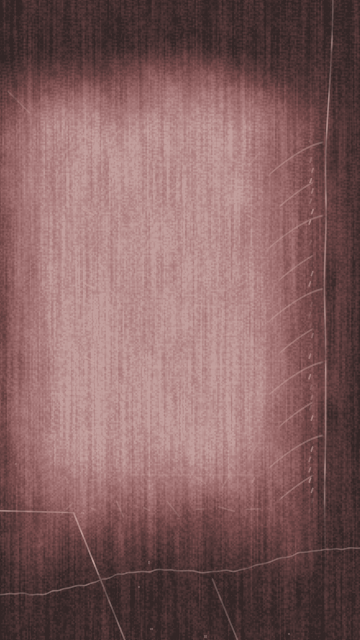
Give the GLSL for this texture, as a Shadertoy shader.

```glsl
// Aged rose metal plate: brushed grain, soft glow, dark borders and fine scratches.
#define ASPECT 0.5625
#define STREAK 0.20
#define GRAIN 0.19
#define MOTTLE 0.13
#define LINE_WIDTH 0.0007
#define ARC_STEP 0.1145
#define SCRATCH_TINT vec3(0.80, 0.66, 0.64)

float hash(vec2 p) {
    return fract(sin(dot(p, vec2(127.1, 311.7))) * 43758.5453);
}

float noise(vec2 p) {
    vec2 i = floor(p), f = fract(p);
    f = f * f * (3.0 - 2.0 * f);
    return mix(mix(hash(i), hash(i + vec2(1, 0)), f.x),
               mix(hash(i + vec2(0, 1)), hash(i + vec2(1, 1)), f.x), f.y);
}

float fbm(vec2 p) {
    float sum = 0.0, amp = 0.5;
    for (int i = 0; i < 4; i++) {
        sum += amp * noise(p);
        p = p * 2.03 + 17.0;
        amp *= 0.5;
    }
    return sum;
}

float stroke(float d) {
    return 1.0 - smoothstep(LINE_WIDTH * 0.4, LINE_WIDTH + 1.0 / iResolution.y, abs(d));
}

float segment(vec2 p, vec2 a, vec2 b) {
    vec2 pa = p - a, ba = b - a;
    return stroke(length(pa - ba * clamp(dot(pa, ba) / dot(ba, ba), 0.0, 1.0)));
}

float band(float x, float lo, float hi, float soft) {
    return smoothstep(lo - soft, lo + soft, x) * (1.0 - smoothstep(hi - soft, hi + soft, x));
}

// Six-stop ramp from burnt brown to pale rose
vec3 roseRamp(float t) {
    vec3 stops[6] = vec3[6](vec3(0.20, 0.15, 0.15), vec3(0.33, 0.22, 0.22), vec3(0.46, 0.29, 0.29),
                            vec3(0.58, 0.39, 0.39), vec3(0.67, 0.49, 0.49), vec3(0.76, 0.62, 0.61));
    vec3 c = stops[0];
    for (int i = 1; i < 6; i++) c = mix(c, stops[i], clamp(t * 5.0 - float(i - 1), 0.0, 1.0));
    return c;
}

// Broad light field with uneven borders
float glow(vec2 uv, vec2 p) {
    vec2 w = uv + 0.10 * (vec2(fbm(p * 7.0), fbm(p * 7.0 + 40.0)) - 0.47);
    float across = smoothstep(-0.22, 0.22, w.x) * (1.0 - smoothstep(0.60, 1.05, w.x));
    float along = smoothstep(0.06, 0.32, w.y) * (1.0 - smoothstep(0.79, 0.95, w.y));
    float t = 0.07 + 0.86 * across * along;
    t += 0.08 * exp(-dot(p - vec2(0.37, 0.694), p - vec2(0.37, 0.694)) * 2200.0);
    return t - 0.12 * (1.0 - smoothstep(0.0, 0.05, uv.x)) * noise(vec2(3.0, p.y * 45.0));
}

float brushed(vec2 p) {
    float fine = noise(vec2(p.x * 420.0, p.y * 14.0)) - 0.5;
    float wide = noise(vec2(p.x * 150.0, p.y * 5.0) + 9.0) - 0.5;
    float grain = noise(p * 390.0) - 0.5;
    float mottle = fbm(p * vec2(38.0, 26.0)) - 0.47;
    return STREAK * (fine * 0.8 + wide * 0.5) + GRAIN * grain + MOTTLE * mottle;
}

// Repeated arcs, dashes and flecks
float repeatedMarks(vec2 p) {
    float m = 0.0;
    for (int i = 0; i < 5; i++) {
        float top = 0.778 - float(i) * ARC_STEP;
        for (int j = 0; j < 2; j++) {
            float k = clamp((p.x - 0.417 - 0.016 * float(j)) / 0.091, 0.0, 1.0);
            float curve = top - 0.05 * float(j) - 0.054 * pow(1.0 - k, 1.5);
            float span = band(k, 0.04, 0.96 - 0.35 * float(j), 0.03);
            m = max(m, 0.38 * span * stroke((p.y - curve) * 0.85));
        }
        m = max(m, 0.5 * segment(p, vec2(0.131, top + 0.009), vec2(0.146, top + 0.001)));
    }
    // Column of flecks beside the long scratch
    vec2 fleck = vec2(p.x - 0.486, fract(p.y * 62.0) / 62.0 - 0.008);
    float id = floor(p.y * 62.0);
    fleck.x += 0.005 * (hash(vec2(id, 2.0)) - 0.5);
    m = max(m, 0.65 * hash(vec2(id, 5.0)) * band(p.y, 0.2, 0.78, 0.01)
               * segment(fleck, vec2(-0.001, -0.003), vec2(0.001, 0.003)));
    // Short scattered scratches
    vec2 grid = p * vec2(24.0, 22.0), cell = floor(grid);
    vec2 local = (fract(grid) - 0.5) / vec2(24.0, 22.0);
    float angle = 2.4 * (hash(cell) - 0.5);
    vec2 reach = vec2(cos(angle), sin(angle)) * 0.015 * hash(cell + 7.0);
    float inside = band(p.x, 0.08, 0.43, 0.05) * band(p.y, 0.18, 0.84, 0.04);
    m = max(m, 0.30 * inside * step(0.45, hash(cell + 3.0)) * segment(local, -reach, reach));
    // Faint horizontal seams
    float seam = max(max(stroke(p.y - 0.651), stroke(p.y - 0.427)), stroke(p.y - 0.258));
    return max(m, 0.17 * seam * band(p.x, 0.2, 0.4, 0.02));
}

float longScratches(vec2 p) {
    float wear = 0.45 + 0.55 * noise(p * 90.0);
    float m = 0.75 * segment(p, vec2(0.0, 0.202), vec2(0.115, 0.199));
    m = max(m, 0.95 * segment(p, vec2(0.115, 0.199), vec2(0.154, 0.102)));
    m = max(m, 0.55 * segment(p, vec2(0.154, 0.102), vec2(0.195, 0.0)));
    m = max(m, 0.45 * segment(p, vec2(0.332, 0.095), vec2(0.371, 0.0)));
    m = max(m, 0.35 * segment(p, vec2(0.013, 0.857), vec2(0.046, 0.824)));
    float ridge = 0.073 + 0.12 * p.x - 0.008 * sin(p.x * 22.0) + 0.004 * (noise(p.xx * 60.0) - 0.5);
    return wear * max(m, 0.5 * stroke(p.y - ridge));
}

void mainImage(out vec4 fragColor, in vec2 fragCoord) {
    vec2 uv = fragCoord / iResolution.xy;
    vec2 p = uv * vec2(ASPECT, 1.0);
    float tone = glow(uv, p) + brushed(p);

    // Long vertical crease with a dark flank
    float crease = 0.508 + 0.012 * smoothstep(0.7, 1.0, p.y) + 0.003 * (noise(vec2(1.0, p.y * 9.0)) - 0.5);
    float side = p.x - crease;
    float worn = noise(vec2(8.0, p.y * 20.0));
    tone -= 0.16 * worn * band(side, 0.001, 0.018, 0.004) * band(p.y, 0.3, 0.78, 0.06);
    tone -= 0.10 * band(side, -0.012, -0.002, 0.003) * worn;

    vec3 color = roseRamp(clamp(tone, 0.0, 1.0));
    float marks = max(repeatedMarks(p), longScratches(p));
    float creaseLight = stroke(side) * (0.15 + 0.6 * noise(vec2(4.0, p.y * 45.0))) * smoothstep(0.02, 0.3, p.y);
    marks = max(marks, creaseLight);
    float speck = step(0.9975, hash(floor(p * 260.0)));
    color = mix(color, SCRATCH_TINT, clamp(max(marks, 0.3 * speck), 0.0, 1.0));
    fragColor = vec4(color, 1.0);
}
```
